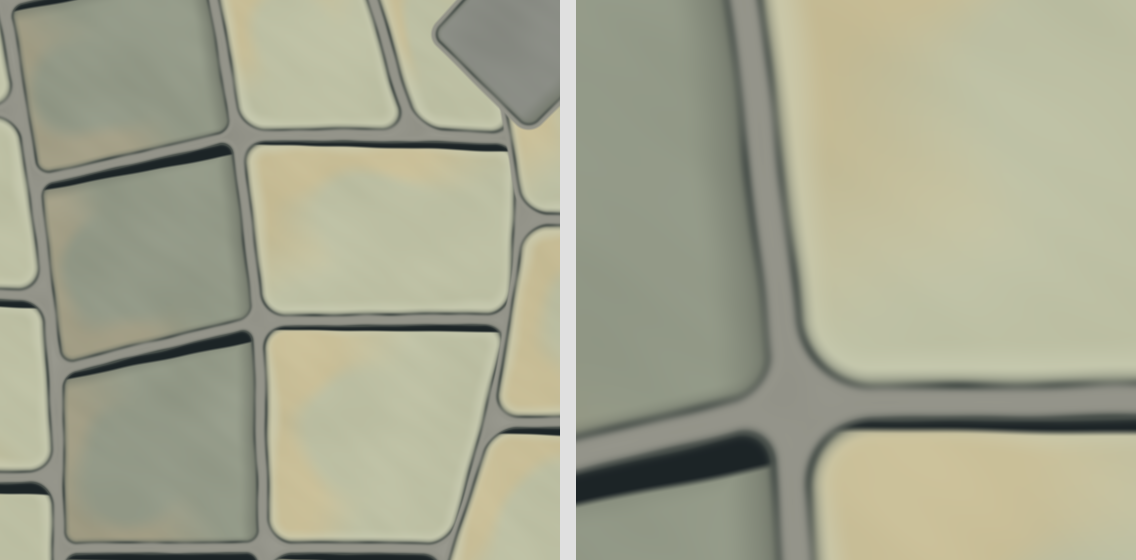
Left, the full canvas; right, a detail of the centre.
This texture is drawn by a Shadertoy shader. Its source:

```glsl
// Hand-painted stone paving: large, slightly bent blocks with rounded corners.
// Each block is a quad cut by four edge distances on a warped grid, then tinted
// with warm patches, pale rims, thin outlines and dark shadows under the joints.

const vec3 MORTAR     = vec3(0.58, 0.58, 0.54);
const vec3 LIGHT_BASE = vec3(0.74, 0.75, 0.64);
const vec3 LIGHT_WARM = vec3(0.79, 0.74, 0.58);
const vec3 DARK_BASE  = vec3(0.575, 0.60, 0.53);
const vec3 DARK_WARM  = vec3(0.645, 0.62, 0.52);
const vec3 SLAB_BASE  = vec3(0.54, 0.55, 0.52);
const vec3 RIM_LIGHT  = vec3(0.80, 0.81, 0.71);
const vec3 RIM_DARK   = vec3(0.45, 0.47, 0.42);
const vec3 OUTLINE    = vec3(0.27, 0.30, 0.28);
const vec3 SHADOW     = vec3(0.11, 0.14, 0.15);

const float GAP      = 0.010;  // half width of a joint
const float SOFTNESS = 0.0028; // edge blur
const float WOBBLE   = 0.004;  // unevenness of the edges
const float JITTER   = 0.012;  // random shift of the grid knots

vec2 hash2(vec2 p) {
    vec3 q = fract(p.xyx * vec3(0.1031, 0.1030, 0.0973));
    q += dot(q, q.yzx + 33.33);
    return fract((q.xx + q.yz) * q.zy);
}

float gradientNoise(vec2 p) {
    vec2 cell = floor(p), f = fract(p);
    vec2 w = f * f * f * (f * (f * 6.0 - 15.0) + 10.0);
    vec2 o = vec2(0.0, 1.0);
    float a = dot(hash2(cell) * 2.0 - 1.0, f);
    float b = dot(hash2(cell + o.yx) * 2.0 - 1.0, f - o.yx);
    float c = dot(hash2(cell + o.xy) * 2.0 - 1.0, f - o.xy);
    float d = dot(hash2(cell + o.yy) * 2.0 - 1.0, f - o.yy);
    return mix(mix(a, b, w.x), mix(c, d, w.x), w.y);
}

// Corner of the bent grid; columns lean left, rows step up to the right
vec2 knot(float i, float j) {
    float bulge = max(i - 1.0, 0.0);
    float x = 0.11 + 0.36 * i - 0.011 * j * j + bulge * (0.17 * sin(0.827 * j) - 0.02);
    float y = 0.02 + 0.325 * j + 0.085 * clamp(i, 0.0, 1.0) * clamp(j, 0.0, 1.0);
    return vec2(x, y) + JITTER * (hash2(vec2(floor(i), j) + 20.0) - 0.5);
}

// Grid point with a fractional row, kept on the straight joint between knots
vec2 gridPoint(float i, float j) {
    return mix(knot(i, floor(j)), knot(i, floor(j) + 1.0), fract(j));
}

// Signed distance to a line, positive on its left
float edgeDistance(vec2 p, vec2 a, vec2 b) {
    vec2 t = normalize(b - a);
    return dot(p - a, vec2(-t.y, t.x));
}

// Corners run counterclockwise from the lower left
void paintStone(inout vec3 col, vec2 p, vec2 a, vec2 b, vec2 c, vec2 d,
                vec3 base, vec3 warm, float darkness, float shadow, vec2 seed) {
    vec4 e = vec4(edgeDistance(p, a, b), edgeDistance(p, b, c),
                  edgeDistance(p, c, d), edgeDistance(p, d, a)) - GAP;
    float radius = mix(0.042, 0.022, darkness);
    float inside = radius - length(max(radius - e, 0.0));
    float soft = max(SOFTNESS, 1.0 / iResolution.y);
    col = mix(col, MORTAR, smoothstep(-GAP - soft, -GAP + soft, inside));

    // Broad washes of colour
    vec2 q = vec2(e.w - e.y, e.x - e.z) / max(vec2(e.w + e.y, e.x + e.z), 0.01);
    float wash = gradientNoise(p * 7.0 + seed * 40.0);
    float brush = gradientNoise(mat2(0.8, 0.6, -0.6, 0.8) * p * vec2(9.0, 32.0) + seed * 9.0);
    vec2 warmSide = normalize(mix(vec2(-0.6, 0.8 - 1.4 * seed.x), vec2(-0.85, -0.45), darkness));
    float ring = smoothstep(0.5, 0.8, length(q + 0.25 * warmSide * -1.0 * darkness) + 0.3 * wash);
    float warmth = ring * smoothstep(-0.15, 0.6, dot(q, warmSide) + 0.3 * wash);
    vec3 stone = mix(base, warm, 0.85 * warmth);
    stone += 0.035 * wash + 0.018 * brush;

    // Worn rims: pale on light stones, shaded on the right and top of dark ones
    float rim = smoothstep(0.028, 0.004, inside + 0.02 * wash);
    stone = mix(stone, RIM_LIGHT, 0.6 * rim * (1.0 - darkness));
    float shade = smoothstep(0.035, 0.0, min(e.y, e.z)) * darkness;
    stone = mix(stone, RIM_DARK, 0.7 * shade);
    stone = mix(stone, RIM_DARK, 0.55 * smoothstep(0.012, 0.0, inside));

    // Shadow cast over the top edge, thicker to the right
    float depth = shadow * (0.016 + 0.007 * q.x);
    stone = mix(stone, SHADOW, smoothstep(depth + soft, depth - soft, e.z) * step(0.01, shadow));
    col = mix(col, stone, smoothstep(-soft, soft, inside));

    // Broken thin outline
    float ink = 0.62 + 0.6 * gradientNoise(p * 22.0 + seed * 15.0);
    col = mix(col, OUTLINE, clamp(ink, 0.15, 0.9) * exp(-pow(inside / 0.0032, 2.0)));
}

void mainImage(out vec4 fragColor, in vec2 fragCoord) {
    vec2 p = fragCoord / iResolution.y;
    p += WOBBLE * vec2(gradientNoise(p * 11.0), gradientNoise(p * 11.0 + 50.0));
    vec3 col = MORTAR + 0.04 * gradientNoise(p * 18.0);

    // Columns of blocks; the outer ones are shifted, one block is split in two
    for (float i = -1.0; i < 3.0; i++) {
        float rowShift = i < 0.0 ? 0.4 : (i > 1.0 ? 0.55 : 0.0);
        for (float row = -1.0; row < 4.0; row++) {
            float j = row + rowShift;
            float darkness = i == 0.0 ? 1.0 : 0.0;
            vec2 seed = hash2(vec2(i, row) + 7.0);
            float shadow = (i == 0.0 || row < 0.0) ? 1.0 : 0.6 * step(0.65, seed.y);
            vec3 base = mix(LIGHT_BASE, DARK_BASE, darkness);
            vec3 warm = mix(LIGHT_WARM, DARK_WARM, darkness);
            float parts = (i == 1.0 && row == 2.0) ? 2.0 : 1.0;
            for (float k = 0.0; k < parts; k++) {
                float l = i + 0.62 * k;
                float r = (parts > 1.5 && k < 0.5) ? i + 0.62 : i + 1.0;
                paintStone(col, p, gridPoint(l, j), gridPoint(r, j), gridPoint(r, j + 1.0),
                           gridPoint(l, j + 1.0), base, warm, darkness, shadow, seed);
            }
        }
    }

    // Grey slab lying diagonally across the upper right corner
    vec2 left = vec2(0.755, 0.94), bottom = vec2(0.945, 0.755);
    paintStone(col, p, left, bottom, bottom + 0.4, left + 0.4,
               SLAB_BASE, SLAB_BASE, 1.0, 0.3, vec2(0.3, 0.7));

    fragColor = vec4(clamp(col, 0.0, 1.0), 1.0);
}
```
